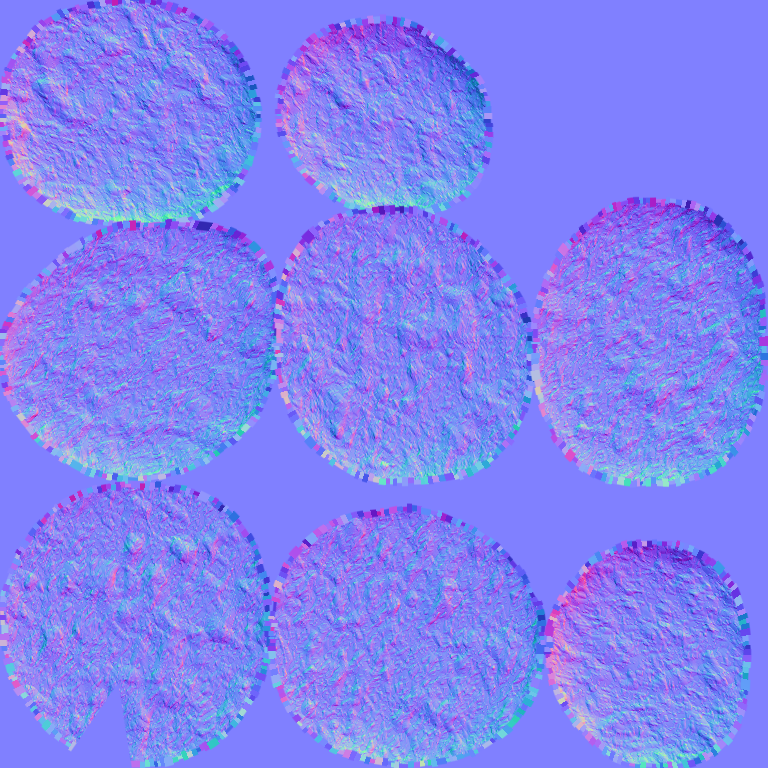
Write a Shadertoy shader that draws this texture map.

```glsl
// Tangent-space normal map of eight rough stone slabs with chipped rims on a flat ground
const float TAU = 6.2831853;
const int SLABS = 8;

// Slab centre (xy) and half size (zw)
const vec4 BOX[SLABS] = vec4[](
    vec4(.169, .852, .171, .152), vec4(.499, .849, .141, .130),
    vec4(.181, .542, .184, .170), vec4(.527, .549, .169, .182),
    vec4(.846, .555, .154, .189), vec4(.176, .186, .178, .187),
    vec4(.530, .170, .182, .171), vec4(.843, .148, .134, .151));

// Corner bulge: upper right, upper left, lower left, lower right
const vec4 BULGE[SLABS] = vec4[](
    vec4(-.01, .04, .02, .06), vec4(-.06, .04, -.05, .13),
    vec4(.17, -.08, .01, -.03), vec4(-.07, .11, .03, .08),
    vec4(.06, -.01, .06, .06), vec4(.07, .02, -.03, .02),
    vec4(-.03, .05, .03, .03), vec4(.05, -.01, -.06, .10));

// Slope of the rounded border: right, top, left, bottom
const vec4 BEVEL[SLABS] = vec4[](
    vec4(.38, .05, .42, .65), vec4(.45, .60, .48, .55),
    vec4(.50, .25, .35, .50), vec4(.15, .18, .18, .40),
    vec4(.40, .48, .42, .48), vec4(.18, .12, .20, .12),
    vec4(.22, .15, .20, .45), vec4(.12, .58, .60, .50));

float hash(vec2 p) {
    return fract(sin(dot(p, vec2(127.1, 311.7))) * 43758.545);
}

vec2 hash2(vec2 p) {
    return vec2(hash(p), hash(p + 19.7));
}

float noise(vec2 p) {
    vec2 i = floor(p), f = fract(p);
    f = f * f * (3.0 - 2.0 * f);
    return mix(mix(hash(i), hash(i + vec2(1, 0)), f.x),
               mix(hash(i + vec2(0, 1)), hash(i + vec2(1, 1)), f.x), f.y);
}

mat2 rotation(float a) {
    float c = cos(a), s = sin(a);
    return mat2(c, s, -s, c);
}

// Stone relief: stretched layers with sharp creases
float relief(vec2 p, float grain) {
    p += .007 * vec2(noise(p * 28.0), noise(p * 28.0 + 7.3));
    p = rotation(grain) * p;
    p.x *= .7;
    float h = 0.0, freq = 32.0, steepness = .19;
    for (int i = 0; i < 5; i++) {
        float n = noise(p * freq + float(i) * 13.1);
        h += mix(n, abs(2.0 * n - 1.0), .4) * steepness / freq;
        p = rotation(.3) * p;
        freq *= 1.95;
        steepness += .05;
    }
    return h;
}

vec2 reliefSlope(vec2 p, float grain) {
    const float STEP = .001;
    float h = relief(p, grain);
    return vec2(h - relief(p + vec2(STEP, 0), grain),
                h - relief(p + vec2(0, STEP), grain)) / STEP;
}

// Outline radius in direction d, relative to the half size
float outline(vec2 d, vec4 bulge, float seed) {
    vec2 side = d.x > 0.0 ? bulge.xw : bulge.yz;
    float corner = d.y > 0.0 ? side.x : side.y;
    float wobble = noise(d * 5.0 + seed * 9.0 + 30.0) - .5;
    return 1.0 + 4.0 * d.x * d.x * d.y * d.y * corner + .022 * wobble;
}

// Border slope blended between the four sides
float borderSlope(vec2 d, vec4 bevel) {
    return dot(d * d, vec2(d.x > 0.0 ? bevel.x : bevel.z, d.y > 0.0 ? bevel.y : bevel.w));
}

// Signed distance to a wedge opening downward from its apex
float wedge(vec2 p, vec2 apex) {
    vec2 q = p - apex;
    return max(-(q.x - .69 * q.y) * .82, (q.x + .16 * q.y) * .99);
}

vec3 encodeNormal(vec2 tilt) {
    tilt /= max(1.0, length(tilt) / .92);
    return .5 + .5 * vec3(tilt, sqrt(1.0 - dot(tilt, tilt)));
}

void mainImage(out vec4 fragColor, in vec2 fragCoord) {
    vec2 uv = fragCoord / iResolution.xy;
    float aa = 1.0 / iResolution.y;
    vec3 color = encodeNormal(vec2(0));
    const vec3 FACE_TINT = vec3(.015, .015, -.03);

    for (int i = 0; i < SLABS; i++) {
        float seed = float(i);
        vec2 size = BOX[i].zw;
        vec2 q = (uv - BOX[i].xy) / size;
        float len = max(length(q), 1e-4);
        if (len > 1.3) continue;
        vec2 d = q / len;

        // Border distance with one step per rim chip
        float around = (atan(d.y, d.x) / TAU + .5) * floor(450.0 * (size.x + size.y));
        vec2 cell = vec2(floor(around + 1.4 * noise(vec2(around * .45, seed))), seed + 3.0);
        float dist = (len - outline(d, BULGE[i], seed)) * length(d * size);
        float edge = dist + .005 * (hash(cell + 5.0) - .4);
        float cut = i == 5 ? max(edge, -wedge(uv, vec2(.154, .111))) : edge;

        // Face: stone grain plus a border that fades inward
        float fade = exp(min(dist + .010, 0.0) / .026);
        float patchy = .5 + noise(d * 2.5 + seed * 5.0 + 11.0);
        vec2 tilt = reliefSlope(uv + seed, .6 + 1.7 * hash(vec2(seed, 2.0)));
        tilt -= d * borderSlope(d, BEVEL[i]) * fade * patchy;
        vec3 face = encodeNormal(tilt) + FACE_TINT;

        // Rim: flat facets of uneven depth, leaning to the middle
        float depth = .006 + .006 * hash(cell + 8.0);
        vec3 rim = encodeNormal((hash2(cell) - .5) * 1.15 - .25 * d);
        vec3 slab = mix(face, rim, smoothstep(-aa, aa, dist + depth));
        color = mix(color, slab, 1.0 - smoothstep(-aa, aa, cut));
    }
    fragColor = vec4(color, 1.0);
}
```
